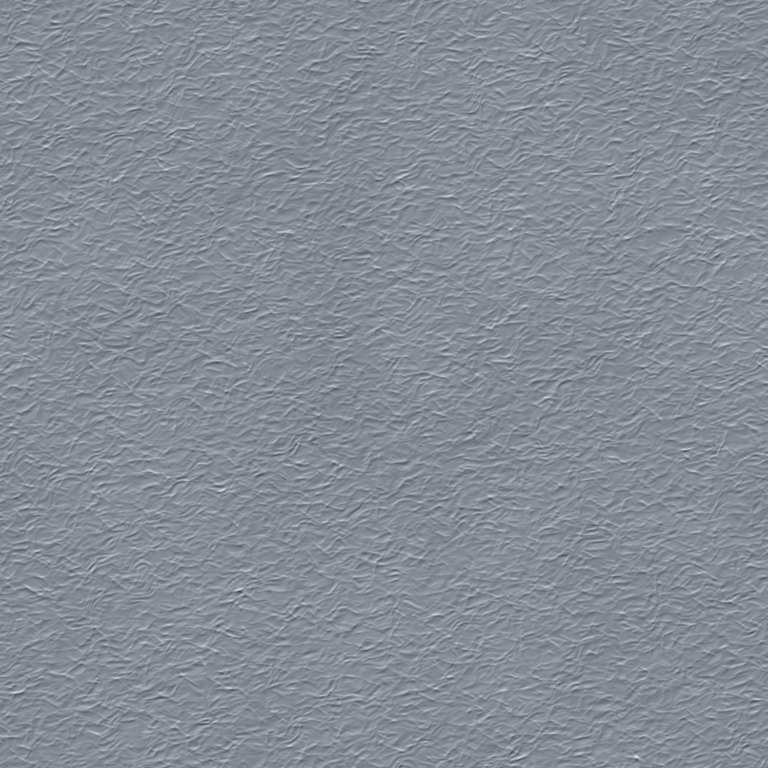
This texture is drawn by a WebGL 1 fragment shader. Its source:

```glsl
precision highp float;
// Blue-grey felted paper: a fine wrinkled grain, lit from above, under
// layers of short curved fibres that lie mostly level.
// Grain is the relief of warped ridged noise; fibres are scattered per cell.
uniform vec2 u_resolution;

#define BASE_COLOR vec3(0.512, 0.541, 0.576)
#define GRAIN_SCALE vec2(72.0, 112.0)
#define GRAIN_CONTRAST 0.17
#define FIBRE_CELLS 36.0
#define FIBRE_LAYERS 6
#define FIBRE_WIDTH 0.068
#define FIBRE_CONTRAST 0.125
#define FIBRE_TILT 0.18
#define FIBRE_SPREAD 1.9
#define MOTTLE 0.022
#define LIGHT_STEP vec2(-0.0007, 0.0022)

float hash(vec2 p) {
  return fract(sin(dot(p, vec2(127.1, 311.7))) * 43758.5453);
}

float noise(vec2 p) {
  vec2 cell = floor(p);
  vec2 f = fract(p);
  f = f * f * (3.0 - 2.0 * f);
  float low = mix(hash(cell), hash(cell + vec2(1.0, 0.0)), f.x);
  float high = mix(hash(cell + vec2(0.0, 1.0)), hash(cell + 1.0), f.x);
  return mix(low, high, f.y);
}

// Wrinkled height: thin ridges plus a finer tooth, sheared and warped
float grainHeight(vec2 p) {
  vec2 warp = vec2(noise(p * 38.0), noise(p * 38.0 + 57.0)) - 0.5;
  vec2 q = p + 0.02 * warp;
  q.y -= 0.22 * q.x;
  float ridges = 1.0 - abs(2.0 * noise(q * GRAIN_SCALE) - 1.0);
  float tooth = noise(q * GRAIN_SCALE * 2.3 + 19.0);
  return ridges + 0.5 * tooth;
}

// One curved fibre, bright on its upper side and shaded below
float fibre(vec2 offset, vec2 seed) {
  float spread = 0.5 * (hash(seed + 3.1) + hash(seed + 5.7)) - 0.5;
  float angle = FIBRE_TILT + FIBRE_SPREAD * spread;
  float c = cos(angle);
  float s = sin(angle);
  vec2 q = vec2(c * offset.x + s * offset.y, c * offset.y - s * offset.x);

  float phase = 6.2832 * hash(seed + 7.3);
  float bend = 0.14 * (hash(seed + 9.9) - 0.3);
  q.y -= bend * sin(4.5 * q.x + phase);

  float halfLength = mix(0.3, 0.9, hash(seed + 11.3));
  float taper = 1.0 - smoothstep(0.35 * halfLength, halfLength, abs(q.x));
  float across = q.y / FIBRE_WIDTH;
  float shade = across + 1.6;
  float profile = exp(-across * across) - 0.6 * exp(-0.7 * shade * shade);

  float pick = hash(seed + 13.7);
  return profile * taper * c * mix(0.25, 1.0, pick * pick);
}

float fibreLayers(vec2 p) {
  float sum = 0.0;
  for (int layer = 0; layer < FIBRE_LAYERS; layer++) {
    float id = float(layer);
    vec2 q = p * FIBRE_CELLS * (1.0 + 0.09 * id) + id * vec2(17.37, 9.71);
    vec2 cell = floor(q);
    for (int y = -1; y <= 1; y++) {
      for (int x = -1; x <= 1; x++) {
        vec2 neighbour = cell + vec2(float(x), float(y));
        vec2 seed = neighbour + id * 31.0;
        vec2 centre = neighbour + vec2(hash(seed), hash(seed + 1.7));
        sum += fibre(q - centre, seed);
      }
    }
  }
  return sum;
}

void main() {
  vec2 p = gl_FragCoord.xy / u_resolution;

  // Slopes facing the light brighten, the far sides darken
  float relief = grainHeight(p) - grainHeight(p + LIGHT_STEP);
  float mottle = noise(p * 9.0) + 0.6 * noise(p * 23.0 + 40.0) - 0.8;

  float tone = GRAIN_CONTRAST * relief
             + FIBRE_CONTRAST * fibreLayers(p)
             + MOTTLE * mottle;
  gl_FragColor = vec4(clamp(BASE_COLOR + tone, 0.0, 1.0), 1.0);
}
```
